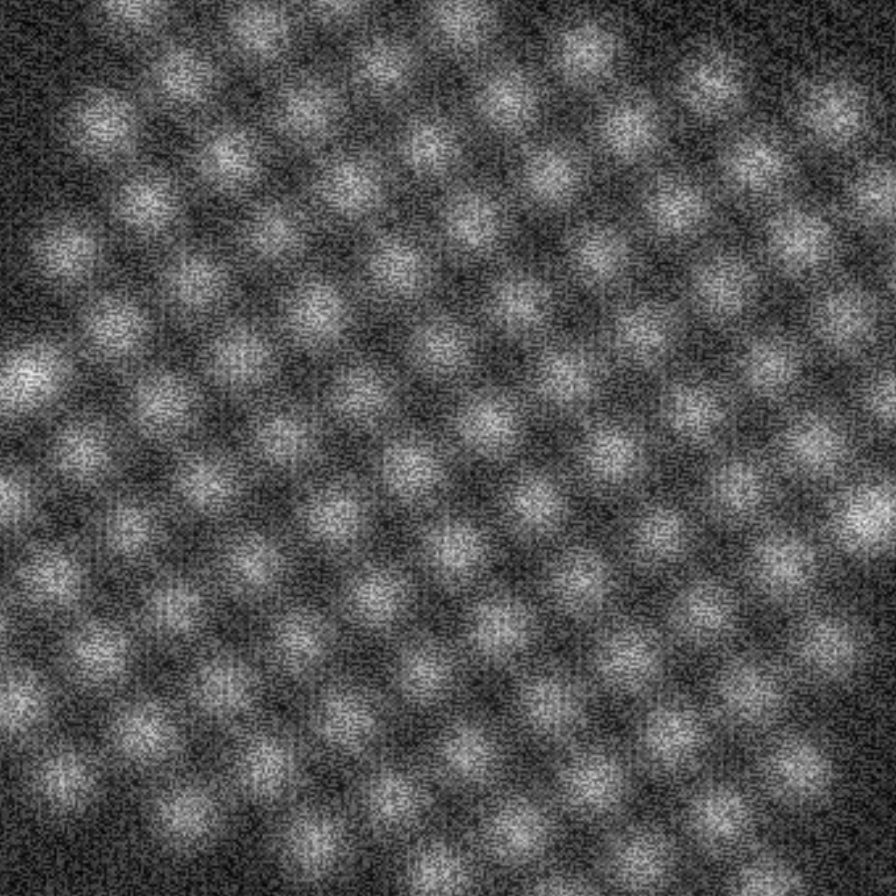
This pattern is drawn by a Shadertoy shader. Its source:

```glsl
// Blurred bright spots on a tilted square lattice, trimmed to a diamond, on grainy grey.
// Each spot is a Gaussian with slight drift and brightness change; neighbours are summed,
// then soft mottling and signal-dependent grain are added.

#define PITCH 0.1013             // lattice spacing
#define TILT 0.531               // lattice angle in radians
#define PHASE vec2(-0.48, -0.01) // lattice offset, in cells
#define REACH 7.0                // half diagonal of the diamond, in cells
#define SPOT_SIGMA 0.27          // spot blur, in cells
#define SPOT_LEVEL 0.40
#define BASE_LEVEL 0.17
#define DRIFT 0.05               // spot displacement, in cells
#define GRAIN_SCALE 340.0
#define GRAIN_FLOOR 0.26
#define GRAIN_GAIN 0.36

float hash(vec2 p) {
    return fract(sin(dot(p, vec2(127.1, 311.7))) * 43758.5453);
}

float valueNoise(vec2 p) {
    vec2 i = floor(p);
    vec2 f = fract(p);
    float low = mix(hash(i), hash(i + vec2(1.0, 0.0)), f.x);
    float high = mix(hash(i + vec2(0.0, 1.0)), hash(i + vec2(1.0)), f.x);
    return mix(low, high, f.y);
}

float gaussian(vec2 d, float sigma) {
    return exp(-0.5 * dot(d, d) / (sigma * sigma));
}

// Sum of the spots around a point given in lattice cells
float spotField(vec2 cell) {
    vec2 home = floor(cell - PHASE + 0.5);
    float total = 0.0;
    for (int y = -1; y <= 1; y++) {
        for (int x = -1; x <= 1; x++) {
            vec2 id = home + vec2(x, y);
            vec2 site = id + PHASE;
            float inside = step(abs(site.x) + abs(site.y), REACH);
            vec2 drift = DRIFT * (vec2(hash(id + 17.3), hash(id + 41.9)) - 0.5);
            float strength = mix(0.9, 1.1, hash(id + 73.1));
            float sigma = SPOT_SIGMA * mix(0.95, 1.05, hash(id + 91.7));
            total += inside * strength * gaussian(cell - site - drift, sigma);
        }
    }
    return total;
}

void mainImage(out vec4 fragColor, in vec2 fragCoord) {
    vec2 p = (fragCoord - 0.5 * iResolution.xy) / iResolution.y;

    // Tilted lattice coordinates
    vec2 axis = vec2(cos(TILT), sin(TILT));
    vec2 cell = vec2(dot(p, axis), dot(p, vec2(-axis.y, axis.x))) / PITCH;

    // Spots, with a smear at the left and right borders
    float grey = BASE_LEVEL + SPOT_LEVEL * spotField(cell);
    vec2 mirrored = p.x < 0.0 ? -p : p;
    grey += 0.3 * gaussian(mirrored - vec2(0.495, -0.064), 0.026);

    // Mottling and fine grain
    grey += 0.05 * (valueNoise((p + 2.0) * 60.0) - 0.5);
    float grain = valueNoise((p + 1.0) * GRAIN_SCALE) - 0.5;
    grey += grain * (GRAIN_FLOOR + GRAIN_GAIN * grey);

    fragColor = vec4(vec3(clamp(grey, 0.0, 1.0)), 1.0);
}
```
